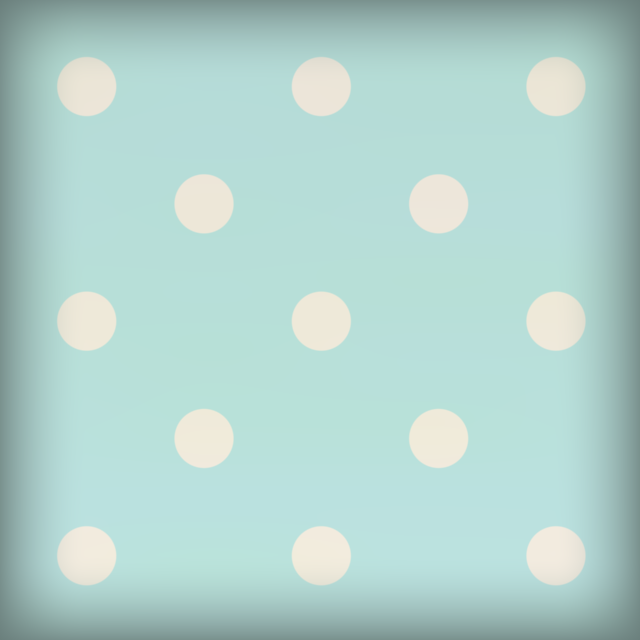
Reproduce this pattern procedurally as a three.js fragment shader.

```glsl
varying vec2 vUv;

float hash(vec2 p) {
  vec3 q = fract(vec3(p.xyx) * 0.1031);
  q += dot(q, q.yzx + 33.33);
  return fract((q.x + q.y) * q.z);
}

// Value noise that wraps after a whole number of cells
float wrappedNoise(vec2 uv, vec2 cells) {
  vec2 p = uv * cells;
  vec2 i = floor(p);
  vec2 f = smoothstep(0.0, 1.0, fract(p));
  vec2 lo = mod(i, cells);
  vec2 hi = mod(i + 1.0, cells);
  float bottom = mix(hash(lo), hash(vec2(hi.x, lo.y)), f.x);
  float top = mix(hash(vec2(lo.x, hi.y)), hash(hi), f.x);
  return mix(bottom, top, f.y);
}

// Distance to the nearest dot centre of a bounded square grid
float gridDistance(vec2 uv, vec2 first, float pitch, float count) {
  vec2 cell = floor((uv - first) / pitch + 0.5);
  cell = clamp(cell, 0.0, count - 1.0);
  return length(uv - first - cell * pitch);
}

// 3 by 3 dots with 2 by 2 more in the gaps between them
float dotMask(vec2 uv, vec2 first, float pitch, float radius, float soft) {
  float outer = gridDistance(uv, first, pitch, 3.0);
  float inner = gridDistance(uv, first + 0.5 * pitch, pitch, 2.0);
  return 1.0 - smoothstep(radius - soft, radius + soft, min(outer, inner));
}

// Per axis: 0 on the border, easing to 1 at the given depth
vec2 borderClearance(vec2 uv, float depth) {
  vec2 inset = min(uv, 1.0 - uv);
  vec2 shade = 1.0 - clamp(inset / depth, 0.0, 1.0);
  return 1.0 - shade * shade;
}

void main() {
  const vec3 GROUND_LOW = vec3(0.735, 0.892, 0.872);
  const vec3 GROUND_HIGH = vec3(0.705, 0.858, 0.832);
  const vec3 CREAM_LOW = vec3(0.952, 0.930, 0.870);
  const vec3 CREAM_HIGH = vec3(0.918, 0.894, 0.840);
  const vec3 BORDER = vec3(0.475, 0.568, 0.555);

  // Ground and dots, both a little darker toward the top
  vec3 ground = mix(GROUND_LOW, GROUND_HIGH, vUv.y);
  vec3 cream = mix(CREAM_LOW, CREAM_HIGH, vUv.y);
  float dots = dotMask(vUv, vec2(0.1355, 0.1316), 0.3666, 0.0462, 0.0016);
  vec3 color = mix(ground, cream, dots);

  // Faint wide bands drifting between green and blue
  float tint = wrappedNoise(vUv, vec2(3.0, 9.0)) - 0.5;
  color += tint * vec3(0.006, -0.006, 0.026);

  // Soft shaded border, deepest in the corners
  vec2 clearance = borderClearance(vUv, 0.135);
  color = mix(BORDER, color, clearance.x * clearance.y);
  vec2 shade = 1.0 - clearance;
  color *= 1.0 - 0.12 * shade.x * shade.y;

  gl_FragColor = vec4(color, 1.0);
}
```
